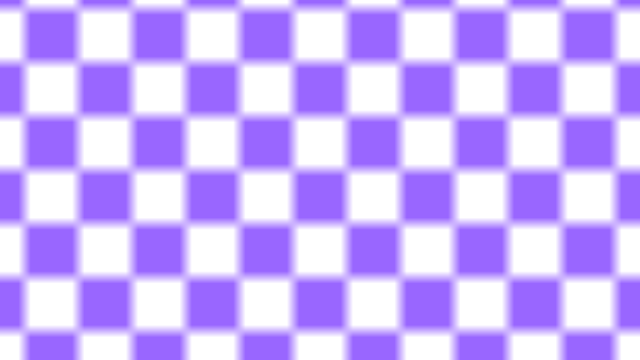
A Shadertoy shader for this pattern:

```glsl
// Soft-edged violet and white checkerboard, just under twelve cells across.
// Each axis gives a clamped triangle wave running from -1 to 1; the product
// of the two waves blends the colours linearly across every cell border.

const vec3 VIOLET = vec3(0.6, 0.4, 1.0);
const vec3 WHITE = vec3(1.0);
const float CELL_SIZE = 0.1492;                  // cell side, in canvas heights
const float EDGE_WIDTH = 0.23;                   // blended border, in cells
const vec2 CELL_CENTRE = vec2(0.0, -0.313);      // middle violet cell, in cells

// Signed distance to the nearest border, positive in even cells
vec2 borderDistance(vec2 p) {
    return 0.5 - abs(mod(p + 1.0, 2.0) - 1.0);
}

// Checker coverage from 0 to 1 with a linear ramp of the given width
float softChecker(vec2 p, float width) {
    vec2 wave = clamp(2.0 * borderDistance(p) / width, -1.0, 1.0);
    return 0.5 + 0.5 * wave.x * wave.y;
}

void mainImage(out vec4 fragColor, in vec2 fragCoord) {
    // Grid coordinates, centred on the canvas
    float cellPixels = CELL_SIZE * iResolution.y;
    vec2 grid = (fragCoord - 0.5 * iResolution.xy) / cellPixels - CELL_CENTRE;

    // Keep the ramp at least one pixel wide on small canvases
    float width = max(EDGE_WIDTH, 1.0 / cellPixels);
    fragColor = vec4(mix(WHITE, VIOLET, softChecker(grid, width)), 1.0);
}
```
